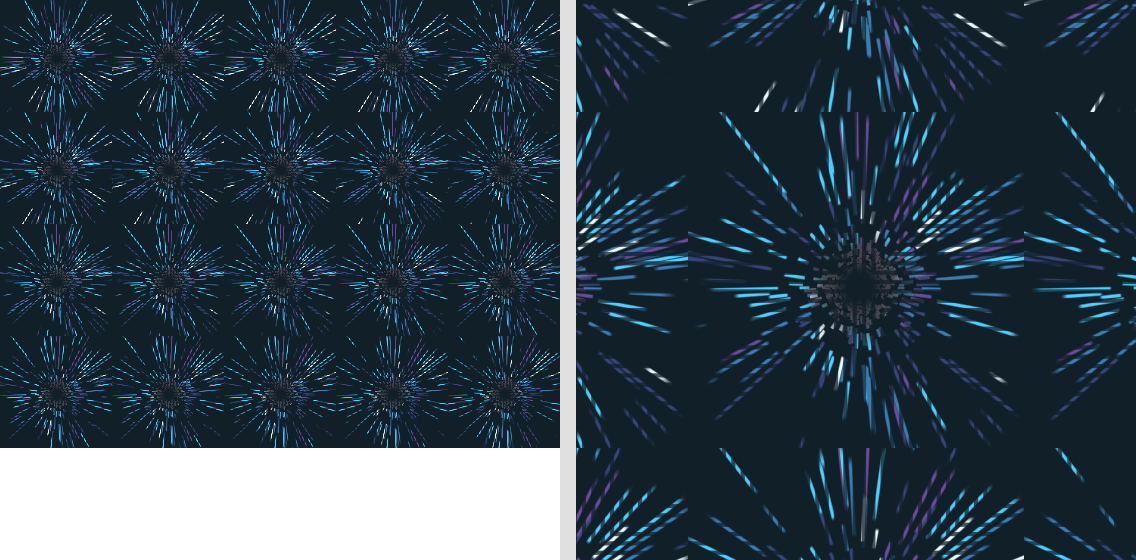
Left: the whole. Right: its middle third, enlarged.
This pattern is drawn by a three.js fragment shader. Its source:

```glsl
// Sheet of star-streak bursts: five columns by four rows above a blank white strip.
// Each burst is layered angular slots, one jittered ray per slot, cut into streaks
// by inverse radius; each cell advances the outward flow by one step.

varying vec2 vUv;

const float TAU = 6.2831853;
const float GRID = 5.0;
const float FRAMES = 20.0;
const vec2 CENTRE = vec2(0.51, 0.48);

const vec3 NIGHT = vec3(0.065, 0.12, 0.16);
const vec3 NAVY = vec3(0.21, 0.27, 0.46);
const vec3 BLUE = vec3(0.23, 0.49, 0.70);
const vec3 CYAN = vec3(0.30, 0.82, 1.0);
const vec3 VIOLET = vec3(0.41, 0.30, 0.60);
const vec3 ASH = vec3(0.27, 0.26, 0.29);

float hash(vec2 p) {
  vec3 q = fract(vec3(p.xyx) * 0.1031);
  q += dot(q, q.yzx + 33.33);
  return fract((q.x + q.y) * q.z);
}

vec3 streakColour(float pick) {
  vec3 c = mix(NAVY, VIOLET, step(0.30, pick));
  c = mix(c, BLUE, step(0.42, pick));
  c = mix(c, CYAN, step(0.74, pick));
  return mix(c, vec3(0.92, 0.98, 1.0), step(0.94, pick));
}

// Signed difference between two angles measured in turns
float turnGap(float a, float b) {
  return fract(a - b + 0.5) - 0.5;
}

// One ray: colour in rgb, coverage in a
vec4 ray(vec2 p, float slot, float slots, float layer, float time) {
  float r = max(length(p), 0.001);
  vec2 id = vec2(slot + layer * 131.0, layer * 17.0 + 3.0);
  float rayTurn = (slot + 0.1 + 0.8 * hash(id)) / slots;
  float gap = turnGap(atan(p.y, p.x) / TAU, rayTurn);
  float line = 1.0 - smoothstep(0.002, 0.008, r * abs(sin(gap * TAU)));

  // Streaks lengthen and flow outward with perspective
  float depth = 0.3 / r + hash(id + 7.3) * 4.0 + time;
  float lap = floor(depth);
  float along = fract(depth);
  float span = mix(0.30, 0.62, hash(id + vec2(2.7, lap)));
  float streak = smoothstep(0.0, 0.05, along)
               * (1.0 - smoothstep(span - 0.05, span, along));

  // Full fans on the axes, thin diagonals, one bright sheaf
  float axis = pow(cos(rayTurn * TAU * 2.0), 2.0);
  float sheaf = exp(-pow(turnGap(rayTurn, 0.1) / 0.02, 2.0));
  float density = mix(0.42, 0.78, axis) + 0.35 * sheaf;
  float present = step(hash(id + vec2(lap, 11.9)), density);

  // Fade at the core and at each ray's own reach
  float reach = mix(0.46, 0.72, hash(id + 23.1));
  float fade = smoothstep(0.03, 0.09, r) * (1.0 - smoothstep(reach - 0.06, reach, r));

  float pick = min(hash(id + vec2(lap, 41.3)) + 0.25 * sheaf, 1.0);
  vec3 colour = mix(ASH, streakColour(pick), smoothstep(0.08, 0.2, r));
  return vec4(colour, line * streak * present * fade);
}

// Stair-step dashes: long beside the axes, short on the diagonals
float dashes(vec2 p) {
  float minor = min(abs(p.x), abs(p.y));
  return mix(0.25, 1.0, smoothstep(-0.6, 0.3, cos(minor * TAU * 36.0)));
}

vec3 burst(vec2 p, float time) {
  vec3 colour = NIGHT;
  float turn = fract(atan(p.y, p.x) / TAU);
  float dash = dashes(p);
  for (int layer = 0; layer < 3; layer++) {
    float slots = 48.0 + 12.0 * float(layer);
    for (int side = -1; side <= 1; side++) {
      float slot = mod(floor(turn * slots) + float(side), slots);
      vec4 streak = ray(p, slot, slots, float(layer), time);
      colour = max(colour, mix(NIGHT, streak.rgb, streak.a * dash));
    }
  }
  return colour;
}

void main() {
  vec2 grid = vUv * GRID;
  vec2 cell = min(floor(grid), GRID - 1.0);
  float frame = cell.x + GRID * (GRID - 1.0 - cell.y);
  vec3 colour = burst(grid - cell - CENTRE, frame / FRAMES);

  // Blank strip along the bottom
  float sheet = smoothstep(0.199, 0.201, vUv.y);
  gl_FragColor = vec4(mix(vec3(1.0), colour, sheet), 1.0);
}
```
